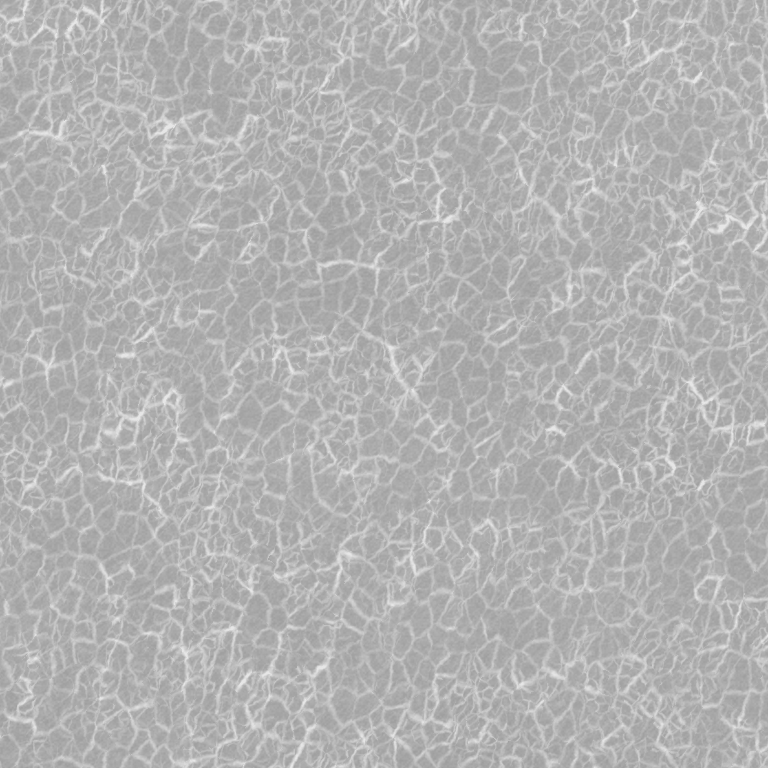
Reproduce this texture procedurally as a WebGL 2 fragment shader.

```glsl
#version 300 es
precision highp float;

uniform vec2 u_resolution;
out vec4 outColor;

float hash(vec2 p) {
    return fract(sin(dot(p, vec2(127.1, 311.7))) * 43758.5453);
}

vec2 hash2(vec2 p) {
    return vec2(hash(p), hash(p + 57.3));
}

float noise(vec2 p) {
    vec2 i = floor(p), f = fract(p);
    f = f * f * (3.0 - 2.0 * f);
    return mix(mix(hash(i), hash(i + vec2(1, 0)), f.x),
               mix(hash(i + vec2(0, 1)), hash(i + vec2(1, 1)), f.x), f.y);
}

float fbm(vec2 p) {
    float sum = 0.0, amp = 0.5;
    for (int i = 0; i < 4; i++) {
        sum += amp * noise(p);
        p = p * 2.03 + 17.7;
        amp *= 0.5;
    }
    return sum / 0.9375;
}

// Network of cell borders; each border has its own strength, so some fade out
float veins(vec2 p, float halfWidth, float weakest) {
    vec2 cell = floor(p), f = p - cell;
    vec2 nearCell = vec2(0), nearPoint = vec2(0);
    float nearDist = 8.0;
    for (int y = -1; y <= 1; y++)
    for (int x = -1; x <= 1; x++) {
        vec2 g = vec2(x, y);
        vec2 r = g + hash2(cell + g) - f;
        if (dot(r, r) < nearDist) {
            nearDist = dot(r, r);
            nearCell = g;
            nearPoint = r;
        }
    }
    float vein = 0.0;
    for (int y = -2; y <= 2; y++)
    for (int x = -2; x <= 2; x++) {
        vec2 g = nearCell + vec2(x, y);
        vec2 r = g + hash2(cell + g) - f;
        vec2 gap = r - nearPoint;
        if (dot(gap, gap) > 1e-5) {
            float d = dot(0.5 * (nearPoint + r), normalize(gap));
            float strength = mix(weakest, 1.0, hash(2.0 * cell + g + nearCell + 3.1));
            float width = halfWidth * (0.6 + 0.6 * strength);
            vein = max(vein, strength * (1.0 - smoothstep(0.0, width, d)));
        }
    }
    return vein;
}

void main() {
    vec2 uv = gl_FragCoord.xy / min(u_resolution.x, u_resolution.y);

    // Leaning axes, bent gently at large scale and ragged at small scale
    vec2 p = vec2(dot(uv, vec2(0.94, -0.34)), dot(uv, vec2(0.34, 0.94)));
    p += 0.035 * (vec2(fbm(uv * 6.0), fbm(uv * 6.0 + 40.0)) - 0.5);
    vec2 ragged = p + 0.010 * (vec2(fbm(uv * 75.0 + 9.0), fbm(uv * 75.0 + 71.0)) - 0.5);

    // Broad chains brighten the veins they pass through
    float chain = veins(ragged * vec2(15.0, 8.0) + 5.0, 0.24, 0.0);
    float patchy = fbm(uv * 11.0 + 23.0);
    float coarse = veins(ragged * vec2(43.0, 31.0), 0.17, 0.2);
    float fine = veins(ragged * vec2(82.0, 60.0) + 31.0, 0.22, -0.1);

    coarse *= 0.65 + 0.5 * chain + 0.5 * (patchy - 0.5);
    fine *= smoothstep(0.25, 0.7, patchy + 0.3 * chain);
    float network = max(coarse, 0.65 * fine) + 0.2 * min(coarse, fine);
    network *= 0.75 + 0.5 * noise(uv * 190.0);

    // Slanted fibres and fine grain on the flat skin
    vec2 slant = vec2(uv.x - uv.y, uv.x + uv.y);
    float fibre = noise(slant * vec2(260.0, 90.0)) - 0.5;
    float grain = noise(uv * 420.0 + 13.0) - 0.5;
    float tone = 0.653 + 0.03 * (fbm(uv * 5.0 + 80.0) - 0.5);
    tone += 0.035 * fibre + 0.045 * grain;
    tone += 0.035 * chain * noise(uv * 120.0);
    tone += 0.215 * network;

    outColor = vec4(vec3(clamp(tone, 0.56, 0.9)), 1.0);
}
```
